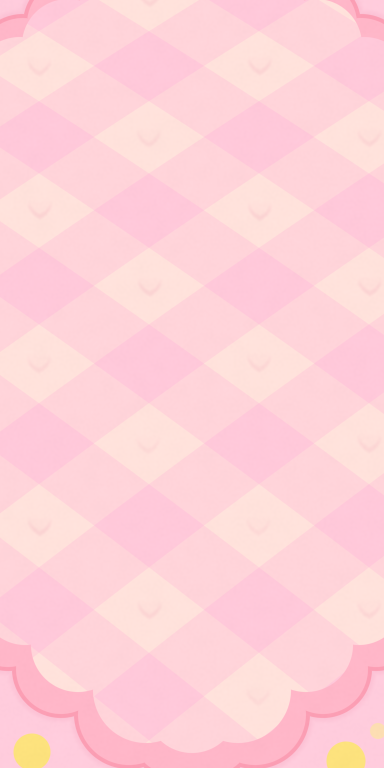
Reproduce this pattern procedurally as a WebGL 1 fragment shader.

```glsl
precision highp float;
// Pastel diamond gingham that stretches gently downward, inside a scalloped frame.
// Two diagonal stripe sets overlap to give three tones; each cream tile holds a soft
// heart-shaped dent. The frame is a union of circles, mirrored about the middle.

uniform vec2 u_resolution;

// Layout, in design units with y down
const vec2 CANVAS = vec2(384.0, 768.0);
const vec2 TILE_ORIGIN = vec2(149.0, -3.0);
const float TILE_STEP_X = 110.0;
const float ROW_STEP = 67.8;
const float ROW_GROWTH = 1.1;
const float HEART_RADIUS = 11.0;
const float FRAME_LINE = 4.0;
const float FRAME_GROW = 2.0;
const vec2 FRAME_SHIFT_TOP = vec2(3.0, -21.0);
const vec2 FRAME_SHIFT_BOTTOM = vec2(-17.0, 24.0);
const float GRAIN = 0.008;

// Colours
const vec3 CREAM = vec3(1.0, 0.885, 0.860);
const vec3 BLUSH = vec3(1.0, 0.830, 0.853);
const vec3 PINK = vec3(1.0, 0.785, 0.853);
const vec3 HEART = vec3(0.985, 0.825, 0.825);
const vec3 BAND = vec3(1.0, 0.715, 0.785);
const vec3 LINE = vec3(0.985, 0.620, 0.705);
const vec3 CORNER = vec3(1.0, 0.800, 0.865);
const vec3 SHADOW = vec3(0.980, 0.735, 0.815);
const vec3 YELLOW = vec3(0.990, 0.885, 0.490);
const vec3 PALE_YELLOW = vec3(0.990, 0.870, 0.700);

vec2 hash2(vec2 p) {
  vec2 k = vec2(dot(p, vec2(127.1, 311.7)), dot(p, vec2(269.5, 183.3)));
  return fract(sin(k) * 43758.5) * 2.0 - 1.0;
}

float gradientNoise(vec2 p) {
  vec2 i = floor(p), f = fract(p);
  vec2 w = f * f * (3.0 - 2.0 * f);
  vec2 e = vec2(1.0, 0.0);
  float a = dot(hash2(i), f);
  float b = dot(hash2(i + e), f - e);
  float c = dot(hash2(i + e.yx), f - e.yx);
  float d = dot(hash2(i + 1.0), f - 1.0);
  return mix(mix(a, b, w.x), mix(c, d, w.x), w.y);
}

// Coverage of a shape from its signed distance
float cover(float d, float px) {
  return 1.0 - smoothstep(-0.7 * px, 0.7 * px, d);
}

float circle(vec2 p, vec2 centre, float radius) {
  return length(p - centre) - radius;
}

// Scalloped edges: a sloping half plane joined with round lobes
float topScallops(vec2 p, float grow) {
  float d = (85.0 - 0.75 * (p.x - 20.0) - p.y) * 0.8;
  d = min(d, circle(p, vec2(20.0, 85.0), 48.0 + grow));
  d = min(d, circle(p, vec2(68.0, 45.0), 46.0 + grow));
  return min(d, circle(p, vec2(135.0, 0.0), 55.0 + grow));
}

float bottomScallops(vec2 p, float grow) {
  float d = (p.y - 600.0 - 0.64 * (p.x - 25.0)) * 0.84;
  d = min(d, circle(p, vec2(25.0, 600.0), 45.0 + grow));
  d = min(d, circle(p, vec2(78.0, 645.0), 47.0 + grow));
  d = min(d, circle(p, vec2(146.0, 690.0), 53.0 + grow));
  return min(d, circle(p, vec2(192.0, 707.0), 46.0 + grow));
}

float softHeart(vec2 p) {
  float d = length(vec2(p.x, 1.3 * p.y + 0.55 * abs(p.x))) - HEART_RADIUS;
  return 1.0 - smoothstep(-3.0, 3.0, d);
}

vec3 gingham(vec2 p, float px) {
  // Undo the row growth, then turn to the two stripe directions
  float root = sqrt(ROW_STEP * ROW_STEP + 4.0 * ROW_GROWTH * (p.y - TILE_ORIGIN.y));
  float row = (root - ROW_STEP) / (2.0 * ROW_GROWTH);
  float col = (p.x - TILE_ORIGIN.x) / TILE_STEP_X;
  vec2 diag = vec2(col + row, col - row);

  float aa = px * 0.7 * length(vec2(1.0 / TILE_STEP_X, 1.0 / root));
  vec2 wave = abs(mod(diag, 2.0) - 1.0);
  vec2 stripe = 1.0 - smoothstep(vec2(0.5 - aa), vec2(0.5 + aa), wave);
  vec3 color = mix(CREAM, BLUSH, max(stripe.x, stripe.y));
  color = mix(color, PINK, stripe.x * stripe.y);

  // Dent at each cream centre: a heart shaded along its lower rim
  vec2 cell = floor(diag * 0.5 + 0.5);
  vec2 local = diag - 2.0 * cell;
  vec2 vary = hash2(cell + 7.0);
  vec2 m = 0.5 * vec2((local.x + local.y) * TILE_STEP_X, (local.x - local.y) * root);
  m -= vec2(0.0, 1.0) + vary;
  float dent = softHeart(m) * (1.0 - 0.8 * softHeart(m + vec2(0.0, 5.0)));
  return mix(color, HEART, dent * (0.7 + 0.2 * vary.x));
}

void main() {
  vec2 uv = gl_FragCoord.xy / u_resolution;
  vec2 p = vec2(uv.x, 1.0 - uv.y) * CANVAS;
  float px = CANVAS.x / u_resolution.x;
  vec2 half_p = vec2(0.5 * CANVAS.x - abs(p.x - 0.5 * CANVAS.x), p.y);

  float inner = max(topScallops(half_p, 0.0), bottomScallops(half_p, 0.0));
  float outer = max(topScallops(half_p - FRAME_SHIFT_TOP, FRAME_GROW),
                    bottomScallops(half_p - FRAME_SHIFT_BOTTOM, FRAME_GROW));

  // Corners with dots, then frame, then cloth
  vec3 color = mix(CORNER, SHADOW, 0.6 * (1.0 - smoothstep(0.0, 7.0, outer)));
  color = mix(color, YELLOW, cover(circle(p, vec2(32.0, 752.0), 18.5), px));
  color = mix(color, YELLOW, cover(circle(p, vec2(346.0, 761.0), 19.5), px));
  color = mix(color, PALE_YELLOW, cover(circle(p, vec2(378.0, 731.0), 8.0), px));
  color = mix(color, LINE, cover(outer, px));
  color = mix(color, BAND, cover(outer + FRAME_LINE, px));
  color = mix(color, gingham(p, px), cover(inner, px));

  // Faint mottling
  color += GRAIN * (gradientNoise(p * 0.06) + gradientNoise(p * 0.3));
  gl_FragColor = vec4(clamp(color, 0.0, 1.0), 1.0);
}
```
